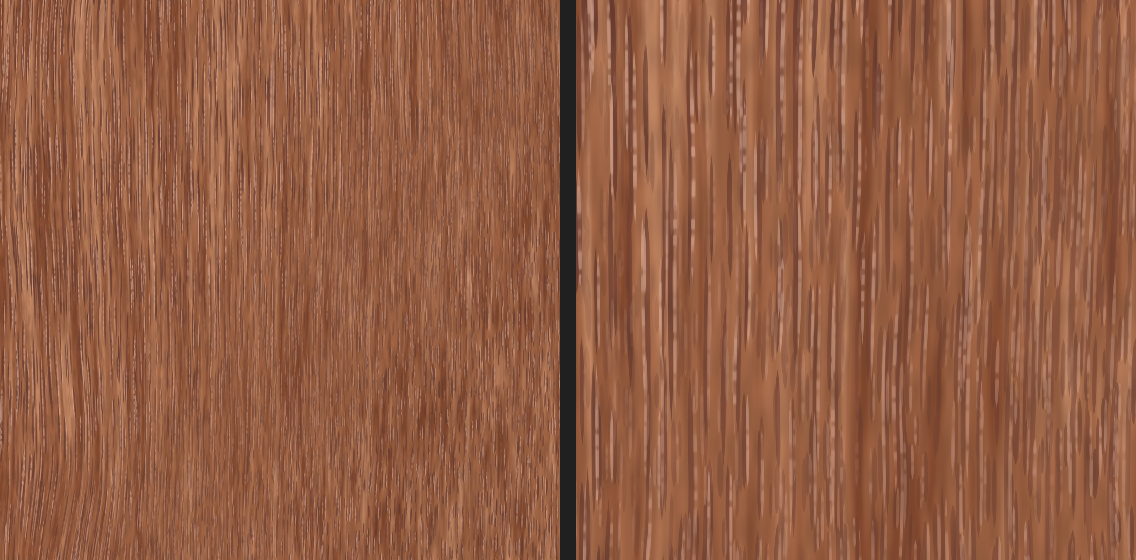
Left, the full canvas; right, a detail of the centre.
Reproduce this texture procedurally as a WebGL 1 fragment shader.

```glsl
precision highp float;
// Reddish brown oak: upright streaky grain with dark pores and pale flecks.
uniform vec2 u_resolution;

const vec3 DARK_WOOD = vec3(0.505, 0.280, 0.178);
const vec3 MID_WOOD = vec3(0.605, 0.378, 0.258);
const vec3 LIGHT_WOOD = vec3(0.725, 0.500, 0.365);
const vec3 PORE = vec3(0.420, 0.238, 0.190);
const vec3 FLECK = vec3(0.820, 0.640, 0.560);

float hash(vec2 p) {
  return fract(sin(dot(p, vec2(127.1, 311.7))) * 43758.5453);
}

float noise(vec2 p) {
  vec2 cell = floor(p);
  vec2 f = fract(p);
  f = f * f * (3.0 - 2.0 * f);
  float low = mix(hash(cell), hash(cell + vec2(1.0, 0.0)), f.x);
  float high = mix(hash(cell + vec2(0.0, 1.0)), hash(cell + 1.0), f.x);
  return mix(low, high, f.y);
}

// Bends the fibres gently, with a stronger swirl on the left.
vec2 bendFibres(vec2 uv) {
  float swirlReach = (uv.x - 0.11) / 0.13;
  float swirl = exp(-swirlReach * swirlReach) * (noise(uv * vec2(5.0, 4.0) + 7.3) - 0.5);
  float sway = noise(uv * vec2(3.0, 2.5) + 2.1) - 0.5;
  float wobble = noise(uv * vec2(40.0, 16.0)) - 0.5;
  return uv + vec2(0.028 * swirl + 0.016 * sway + 0.002 * wobble, 0.0);
}

// Brightness of the long fibres, centred on 0.5.
float grainTone(vec2 p, float fineness) {
  float bands = noise(p * vec2(30.0, 1.6) + 3.7);
  float streaks = mix(noise(p * vec2(98.0, 3.2)), noise(p * vec2(110.0, 11.0) + 5.2), fineness);
  float threads = mix(noise(p * vec2(205.0, 6.0) + 9.1), noise(p * vec2(205.0, 17.0) + 4.6), fineness);
  float tone = 0.12 * bands + 0.42 * streaks + 0.46 * threads;
  return 0.5 + (tone - 0.5) * mix(1.9, 1.6, fineness);
}

// Coverage of a tapered upright sliver.
float sliver(vec2 p, float halfWidth, float halfLength, float blur) {
  float along = p.y / halfLength;
  float width = halfWidth * (1.0 - along * along * along * along);
  return 1.0 - smoothstep(width - blur, width + blur, abs(p.x));
}

// One pore per cell: x is the dark hollow, y is the pale fleck beside it.
vec2 poreLayer(vec2 p, vec2 cells, float seed, float density) {
  vec2 grid = p * cells;
  float column = floor(grid.x);
  grid.y += 17.0 * hash(vec2(column, seed));
  vec2 id = floor(grid) + seed * 13.7;
  float present = step(hash(id + 4.3), density);
  vec2 centre = vec2(mix(0.36, 0.64, hash(id)), 0.5);
  vec2 local = fract(grid) - centre;
  float halfLength = mix(0.22, 0.48, hash(id + 8.9));
  float halfWidth = mix(0.09, 0.17, hash(id + 2.7));
  float blur = 0.45 * cells.x / u_resolution.x;
  float hollow = sliver(local, halfWidth, halfLength, blur);

  // The fleck hugs one side and breaks up into beads.
  float side = hash(id + 6.1) < 0.65 ? 1.0 : -1.0;
  vec2 beside = local - vec2(side * (halfWidth + 0.05), 0.0);
  float fleck = sliver(beside, 0.095, halfLength * 0.95, blur);
  float beads = smoothstep(0.1, 0.6, noise(vec2(column * 3.1, p.y * 210.0) + seed));
  float shine = smoothstep(0.05, 0.7, hash(id + 1.9));
  return present * vec2(hollow, fleck * mix(0.25, 1.0, beads) * shine);
}

void main() {
  vec2 uv = gl_FragCoord.xy / u_resolution;
  vec2 p = bendFibres(uv);

  // Grain turns shorter and finer toward the lower right.
  float fineness = smoothstep(-0.15, 0.65, uv.x - uv.y * 0.75);

  float tone = grainTone(p, fineness);
  vec3 color = mix(DARK_WOOD, MID_WOOD, smoothstep(0.0, 0.5, tone));
  color = mix(color, LIGHT_WOOD, smoothstep(0.5, 1.0, tone));

  // Long and short pores, scattered in overlapping layers.
  vec2 pores = vec2(0.0);
  for (int i = 0; i < 3; i++) {
    float layer = float(i);
    vec2 longCells = vec2(79.0 + 11.0 * layer, 5.0 + 3.0 * layer);
    vec2 shortCells = vec2(85.0 + 12.0 * layer, 17.0 + 5.0 * layer);
    vec2 longPores = poreLayer(p, longCells, layer + 1.0, 0.66);
    vec2 shortPores = poreLayer(p, shortCells, layer + 5.0, 0.60);
    pores = max(pores, longPores * (1.0 - 0.75 * fineness));
    pores = max(pores, shortPores * mix(0.2, 0.9, fineness));
  }
  float poreDepth = 0.55 + 0.45 * noise(p * vec2(90.0, 30.0) + 1.3);
  color = mix(color, PORE, pores.x * poreDepth);
  color = mix(color, FLECK, pores.y * 0.72);

  // Fine fibre texture and a slow drift in brightness.
  float fibre = noise(p * vec2(256.0, 60.0)) - 0.5;
  float drift = noise(uv * vec2(4.0, 2.0) + 11.0) - 0.5;
  color *= 1.0 + 0.13 * fibre + 0.03 * drift - 0.03 * fineness;
  gl_FragColor = vec4(color, 1.0);
}
```
